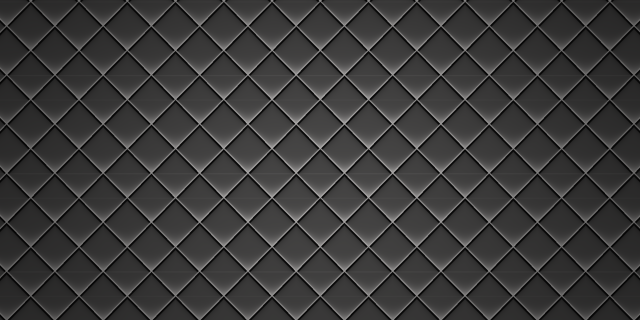
A Shadertoy shader for this pattern:

```glsl
// Dark metallic diamond scales with lit lower rims, cast shadows and a vignette.

const vec2 PITCH = vec2(0.1508, 0.1534);   // diamond size, in canvas heights
const vec2 ANCHOR = vec2(0.001, 0.0338);   // a crossing near the centre
const vec3 TINT = vec3(1.0, 0.987, 0.982);
const float FACE = 0.277;
const float RIM = 0.68;
const float SHADOW = 0.035;
const int SAMPLES = 3;

// Soft band that is 1 at zero distance and 0 beyond the width.
float band(float dist, float width) {
    return 1.0 - smoothstep(width * 0.55, width, dist);
}

// Thin horizontal line repeating every two diamonds.
float seam(float y, float offset) {
    float dist = abs(fract((y - offset) * 0.5 + 0.5) - 0.5) * 2.0;
    return band(dist, 0.016);
}

// Glow along one lower side, widening toward the bottom corner.
float bevel(float dist, float along) {
    float width = mix(0.125, 0.035, smoothstep(0.0, 0.85, along));
    return exp(-dist / width) * mix(1.0, 0.65, along);
}

// Grey level of one scale; side is (0,0) at its bottom corner, (1,1) at its top.
float scaleShade(vec2 side, float seams) {
    float lower = min(side.x, side.y);
    float upper = 1.0 - max(side.x, side.y);
    float height = 0.5 * (side.x + side.y);

    float shade = FACE * mix(1.04, 0.93, height) + 0.035 * seams;
    float glow = bevel(side.x, side.y) + bevel(side.y, side.x);
    shade += 0.25 * min(glow, 1.15);

    // Soft shadow and dark groove under the scales above
    shade *= 1.0 - 0.55 * exp(-upper / 0.065);
    shade = mix(shade, SHADOW, band(upper, 0.066));

    // Bright rim on the lower sides
    float along = max(side.x, side.y);
    return mix(shade, RIM * mix(1.0, 0.85, along), band(lower, 0.046));
}

float vignette(vec2 p) {
    return 1.0 - 0.40 * smoothstep(0.08, 1.15, length(p * vec2(1.0, 1.15)));
}

float pattern(vec2 p) {
    vec2 q = (p - ANCHOR) / PITCH;
    vec2 side = fract(vec2(q.x + q.y, q.y - q.x));
    float seams = seam(q.y, -0.5) + 0.5 * seam(q.y, -1.0);
    return scaleShade(side, seams) * vignette(p);
}

void mainImage(out vec4 fragColor, in vec2 fragCoord) {
    // Average a grid of samples inside the pixel for smooth edges
    float shade = 0.0;
    for (int j = 0; j < SAMPLES; j++) {
        for (int i = 0; i < SAMPLES; i++) {
            vec2 jitter = (vec2(i, j) + 0.5) / float(SAMPLES) - 0.5;
            vec2 p = (fragCoord + jitter - 0.5 * iResolution.xy) / iResolution.y;
            shade += pattern(p);
        }
    }
    shade /= float(SAMPLES * SAMPLES);
    fragColor = vec4(shade * TINT, 1.0);
}
```
